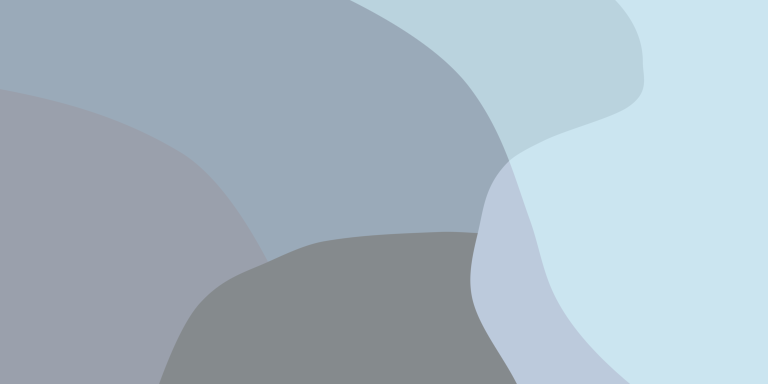
This background is drawn by a WebGL 1 fragment shader. Its source:

```glsl
precision highp float;
// Flat overlapping blobs in cool blues and greys.
// Each outline is a chain of cubic Hermite spans; soft coverage masks
// derived from the outlines layer the flat colours.

uniform vec2 u_resolution;

// Colours
const vec3 PALE     = vec3(0.796, 0.898, 0.941);
const vec3 TEAL     = vec3(0.729, 0.827, 0.871);
const vec3 SLATE    = vec3(0.604, 0.667, 0.725);
const vec3 MAUVE    = vec3(0.604, 0.627, 0.675);
const vec3 GREY     = vec3(0.522, 0.541, 0.553);
const vec3 LAVENDER = vec3(0.737, 0.792, 0.863);

const float ASPECT = 2.0;     // canvas spans x 0..2, y 0..1
const float SOFTNESS = 0.7;   // half width of an edge, in pixels

// Knots: position along the axis, outline value, slope
// Large slate sweep, x as a function of y
const vec3 SWEEP_0 = vec3(0.000, 1.641, -1.20);
const vec3 SWEEP_1 = vec3(0.258, 1.432, -0.40);
const vec3 SWEEP_2 = vec3(0.427, 1.380, -0.36);
const vec3 SWEEP_3 = vec3(0.771, 1.224, -0.75);
const vec3 SWEEP_4 = vec3(1.000, 0.911, -2.00);

// Winding shore of the pale right side, x as a function of y
const vec3 SHORE_0 = vec3(0.000, 1.346, -0.50);
const vec3 SHORE_1 = vec3(0.227, 1.229, -0.20);
const vec3 SHORE_2 = vec3(0.396, 1.245, 0.24);
const vec3 SHORE_3 = vec3(0.578, 1.323, 1.00);
const vec3 SHORE_4 = vec3(0.635, 1.419, 2.10);
const vec3 SHORE_5 = vec3(0.721, 1.635, 1.50);
const vec3 SHORE_6 = vec3(0.839, 1.674, 0.00);
const vec3 SHORE_7 = vec3(1.000, 1.602, -0.95);

// Mauve hill at the left, y as a function of x
const vec3 HILL_0 = vec3(0.000, 0.768, -0.19);
const vec3 HILL_1 = vec3(0.469, 0.604, -0.60);
const vec3 HILL_2 = vec3(0.698, 0.318, -1.90);

// Grey mound at the bottom, y as a function of x
const vec3 MOUND_0 = vec3(0.400, -0.040, 2.90);
const vec3 MOUND_1 = vec3(0.521, 0.211, 1.10);
const vec3 MOUND_2 = vec3(0.698, 0.318, 0.45);
const vec3 MOUND_3 = vec3(0.846, 0.372, 0.17);
const vec3 MOUND_4 = vec3(1.146, 0.396, 0.04);
const vec3 MOUND_5 = vec3(1.245, 0.393, -0.05);

// Hermite span between two knots: returns value and slope
vec2 span(float s, vec3 a, vec3 b) {
  float width = b.x - a.x;
  float t = clamp((s - a.x) / width, 0.0, 1.0);
  float rise = b.y - a.y;
  float m0 = a.z * width;
  float m1 = b.z * width;
  float c2 = 3.0 * rise - 2.0 * m0 - m1;
  float c3 = m0 + m1 - 2.0 * rise;
  return vec2(a.y + t * (m0 + t * (c2 + t * c3)),
              (m0 + t * (2.0 * c2 + 3.0 * t * c3)) / width);
}

vec2 sweep(float y) {
  if (y < SWEEP_1.x) return span(y, SWEEP_0, SWEEP_1);
  if (y < SWEEP_2.x) return span(y, SWEEP_1, SWEEP_2);
  if (y < SWEEP_3.x) return span(y, SWEEP_2, SWEEP_3);
  return span(y, SWEEP_3, SWEEP_4);
}

vec2 shore(float y) {
  if (y < SHORE_1.x) return span(y, SHORE_0, SHORE_1);
  if (y < SHORE_2.x) return span(y, SHORE_1, SHORE_2);
  if (y < SHORE_3.x) return span(y, SHORE_2, SHORE_3);
  if (y < SHORE_4.x) return span(y, SHORE_3, SHORE_4);
  if (y < SHORE_5.x) return span(y, SHORE_4, SHORE_5);
  if (y < SHORE_6.x) return span(y, SHORE_5, SHORE_6);
  return span(y, SHORE_6, SHORE_7);
}

vec2 hill(float x) {
  if (x < HILL_1.x) return span(x, HILL_0, HILL_1);
  return span(x, HILL_1, HILL_2);
}

vec2 mound(float x) {
  if (x < MOUND_1.x) return span(x, MOUND_0, MOUND_1);
  if (x < MOUND_2.x) return span(x, MOUND_1, MOUND_2);
  if (x < MOUND_3.x) return span(x, MOUND_2, MOUND_3);
  if (x < MOUND_4.x) return span(x, MOUND_3, MOUND_4);
  return span(x, MOUND_4, MOUND_5);
}

// Smooth coverage of the side below an outline; slope corrects the distance
float below(float s, vec2 outline) {
  float dist = (outline.x - s) / sqrt(1.0 + outline.y * outline.y);
  float edge = SOFTNESS / u_resolution.y;
  return smoothstep(-edge, edge, dist);
}

void main() {
  vec2 p = gl_FragCoord.xy / u_resolution * vec2(ASPECT, 1.0);
  float inSweep = below(p.x, sweep(p.y));

  // Left of the shore: teal, slate sweep, hill and mound
  vec3 land = mix(TEAL, SLATE, inSweep);
  land = mix(land, MAUVE, below(p.y, hill(p.x)));
  land = mix(land, GREY, below(p.y, mound(p.x)));

  // Right of the shore: pale, tinted where the sweep overlaps
  vec3 water = mix(PALE, LAVENDER, inSweep);

  gl_FragColor = vec4(mix(water, land, below(p.x, shore(p.y))), 1.0);
}
```
